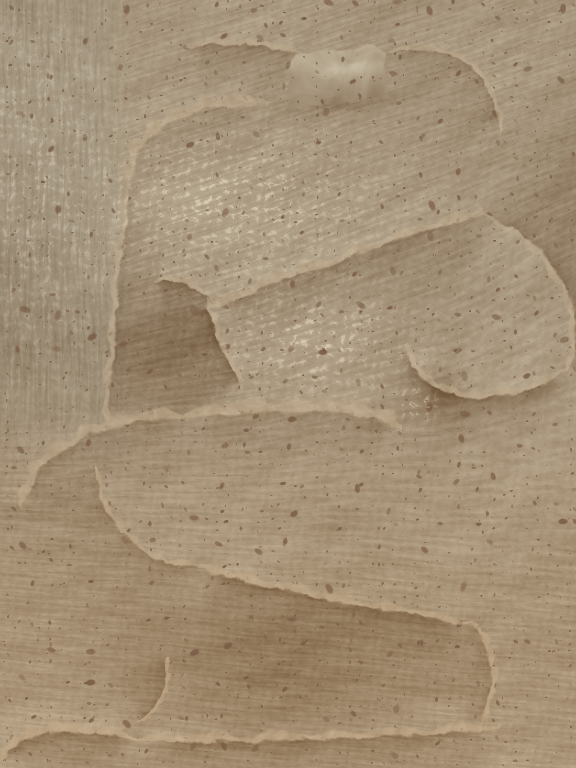
A Shadertoy shader for this texture:

```glsl
// Creamy nut paste spread by a spatula: smooth sweeps that end in ragged lips.
// Curved ridges shade a tone field, layered sines add grooves and grain,
// and jittered cells scatter brown flecks. The tone picks the final colour.

#define DARK vec3(0.55, 0.47, 0.37)
#define LIGHT vec3(0.73, 0.675, 0.58)
#define FLECK vec3(0.47, 0.35, 0.26)
#define WARM vec3(0.028, 0.0, -0.022)
#define BASE_TONE 0.56
#define GROOVE 0.24
#define GRAIN 0.16
#define RAGGED 0.006
#define FLECK_SHARE 0.42
#define SEGMENTS 10

vec2 hash2(vec2 p) {
    return fract(sin(vec2(dot(p, vec2(127.1, 311.7)), dot(p, vec2(269.5, 183.3)))) * 43758.5);
}

// Layered, rotated and bent sines, about -1 to 1
float waves(vec2 p) {
    float sum = 0.0, amp = 0.5;
    for (int i = 0; i < 5; i++) {
        p = mat2(0.8, -0.6, 0.6, 0.8) * p * 1.7 + 0.9 * sin(p.yx) + 1.3;
        sum += amp * sin(p.x) * sin(p.y);
        amp *= 0.62;
    }
    return sum;
}

float glow(vec2 p, vec2 centre, vec2 radius) {
    vec2 q = (p - centre) / radius;
    return exp(-dot(q, q));
}

// Curved ridge: shadow to the right of its direction, light to the left.
// surface.x collects the tone, surface.y the cover of the raised lip.
void ridge(vec2 p, vec2 a, vec2 b, vec2 c, float lip, float relief, inout vec2 surface) {
    float dist = 10.0, side = 1.0, along = 0.0;
    vec2 start = a;
    for (int i = 1; i <= SEGMENTS; i++) {
        float t = float(i) / float(SEGMENTS);
        vec2 end = mix(mix(a, b, t), mix(b, c, t), t);
        vec2 e = end - start, w = p - start;
        float h = clamp(dot(w, e) / dot(e, e), 0.0, 1.0);
        float d = length(w - e * h);
        if (d < dist) {
            dist = d;
            side = e.x * w.y - e.y * w.x;
            along = t + (h - 1.0) / float(SEGMENTS);
        }
        start = end;
    }
    float taper = smoothstep(0.0, 0.12, along) * smoothstep(1.0, 0.88, along);
    float d = dist * sign(side);
    float shadow = 0.6 * exp(-dist / 0.009) + 0.4 * exp(-dist / 0.07);
    float lit = 0.3 * exp(-dist / 0.05);
    surface.x += relief * taper * mix(-shadow, lit, smoothstep(-0.0015, 0.0015, d));
    float width = lip * (0.6 + 0.4 * taper) * (0.75 + 0.25 * sin(along * 37.0));
    surface.y = max(surface.y, smoothstep(width, width * 0.35, abs(d - width * 0.5)));
}

// Cover of elongated flecks, one per cell at most
float flecks(vec2 p, float scale) {
    vec2 cell = floor(p * scale);
    vec2 rnd = hash2(cell + scale), spot = hash2(cell + scale + 7.3);
    vec2 q = fract(p * scale) - mix(vec2(0.25), vec2(0.75), spot);
    float angle = rnd.y * 6.28;
    q = mat2(cos(angle), sin(angle), -sin(angle), cos(angle)) * q;
    float d = length(q * vec2(1.0, 1.7)) + 0.04 * waves(p * scale * 4.0);
    float size = 0.08 + 0.12 * spot.x;
    return step(rnd.x, FLECK_SHARE) * (0.35 + 0.5 * rnd.y) * smoothstep(size, size * 0.5, d);
}

void mainImage(out vec4 fragColor, in vec2 fragCoord) {
    vec2 p = fragCoord / iResolution.x;
    vec2 r = p + RAGGED * vec2(waves(p * 24.0), waves(p * 27.0 + 5.0))
               + 0.4 * RAGGED * vec2(waves(p * 85.0), waves(p * 90.0 + 9.0));

    // Broad light and dark areas
    float gloss = glow(p, vec2(0.4, 0.98), vec2(0.22, 0.1)) + glow(p, vec2(0.55, 0.74), vec2(0.15, 0.08))
                + 0.6 * glow(p, vec2(0.04, 1.0), vec2(0.12, 0.3));
    float tone = BASE_TONE + 0.22 * gloss + 0.12 * waves(p * 3.0);
    tone -= 0.55 * glow(p, vec2(0.29, 0.73), vec2(0.11, 0.1));
    tone -= 0.4 * glow(p, vec2(0.45, 0.17), vec2(0.38, 0.13));
    tone -= 0.35 * glow(p, vec2(1.0, 0.93), vec2(0.08, 0.2));
    tone -= 0.3 * glow(p, vec2(0.0, 0.75), vec2(0.2, 0.3));
    tone -= 0.6 * glow(p, vec2(0.77, 0.65), vec2(0.035, 0.04));

    // Spatula grooves: upright at the left, sweeping across elsewhere
    vec2 sweep = vec2(p.x, p.y - p.x * mix(-0.08, 0.32, smoothstep(0.2, 1.1, p.y)));
    float column = smoothstep(0.24, 0.17, p.x) * smoothstep(0.5, 0.65, p.y);
    float fine = mix(waves(sweep * vec2(18.0, 240.0)), waves(p * vec2(200.0, 16.0)), column);
    float grain = waves(p * 130.0);
    tone += GROOVE * fine + GRAIN * grain + 0.14 * waves(sweep * vec2(5.0, 32.0));

    // Upper sweep and its rim
    vec2 s = vec2(tone, 0.0);
    ridge(r, vec2(0.19, 0.6), vec2(0.2, 0.8), vec2(0.225, 1.02), 0.012, 0.4, s);
    ridge(r, vec2(0.225, 1.02), vec2(0.25, 1.16), vec2(0.46, 1.15), 0.018, 0.4, s);
    ridge(r, vec2(0.33, 1.25), vec2(0.42, 1.265), vec2(0.52, 1.24), 0.009, 0.7, s);
    ridge(r, vec2(0.68, 1.245), vec2(0.86, 1.27), vec2(0.865, 1.1), 0.008, 0.5, s);
    // Central fold and hollow
    ridge(r, vec2(0.37, 0.8), vec2(0.6, 0.89), vec2(0.84, 0.965), 0.014, 0.75, s);
    ridge(r, vec2(0.99, 0.69), vec2(1.04, 0.86), vec2(0.84, 0.965), 0.01, 0.6, s);
    ridge(r, vec2(0.7, 0.73), vec2(0.77, 0.58), vec2(0.99, 0.69), 0.011, 0.9, s);
    ridge(r, vec2(0.27, 0.845), vec2(0.33, 0.85), vec2(0.37, 0.81), 0.007, 0.8, s);
    ridge(r, vec2(0.36, 0.81), vec2(0.37, 0.75), vec2(0.42, 0.66), 0.009, 1.0, s);
    // Lower sweeps
    ridge(r, vec2(0.04, 0.46), vec2(0.08, 0.6), vec2(0.33, 0.61), 0.017, 0.5, s);
    ridge(r, vec2(0.33, 0.61), vec2(0.6, 0.64), vec2(0.69, 0.59), 0.02, 0.5, s);
    ridge(r, vec2(0.165, 0.52), vec2(0.19, 0.36), vec2(0.35, 0.345), 0.008, 0.45, s);
    ridge(r, vec2(0.35, 0.345), vec2(0.55, 0.29), vec2(0.82, 0.25), 0.012, 0.85, s);
    ridge(r, vec2(0.82, 0.25), vec2(0.88, 0.19), vec2(0.83, 0.07), 0.009, 0.4, s);
    ridge(r, vec2(0.29, 0.19), vec2(0.29, 0.11), vec2(0.24, 0.08), 0.006, 0.5, s);
    ridge(r, vec2(0.01, 0.02), vec2(0.04, 0.09), vec2(0.24, 0.05), 0.014, 0.9, s);
    ridge(r, vec2(0.24, 0.05), vec2(0.55, 0.04), vec2(0.87, 0.07), 0.012, 0.6, s);
    tone = mix(s.x, 0.85 + 0.3 * waves(p * 60.0), 0.75 * s.y);

    // Rolled curl near the top, with a shadow below
    vec2 curl = r - vec2(0.585, 1.2);
    curl.y -= 0.12 * curl.x;
    vec2 box = abs(curl) - vec2(0.06, 0.025);
    float curlDist = length(max(box, 0.0)) + min(max(box.x, box.y), 0.0) - 0.022;
    tone -= 0.5 * glow(curl, vec2(0.0, -0.045), vec2(0.09, 0.02));
    float roll = 0.65 + 7.0 * curl.y + 0.3 * waves(p * 35.0) + 0.5 * glow(curl, vec2(0.02, 0.01), vec2(0.04, 0.01));
    tone = mix(tone, roll, smoothstep(0.002, -0.002, curlDist));

    // Colour, flecks and wet sparkle
    vec3 colour = mix(DARK, LIGHT, clamp(tone, -0.6, 1.25));
    colour += WARM * (0.7 * smoothstep(0.9, 0.1, p.y) + 0.5 * s.y - 0.4 * column);
    for (int i = 0; i < 3; i++)
        colour = mix(colour, FLECK, flecks(p, 17.0 * pow(1.75, float(i))) * (1.0 - 0.7 * s.y));
    float wet = gloss + 2.0 * glow(r, vec2(0.725, 0.63), vec2(0.03, 0.025));
    colour += 0.1 * wet * smoothstep(0.15, 0.7, grain + 0.5 * fine);
    fragColor = vec4(colour, 1.0);
}
```
